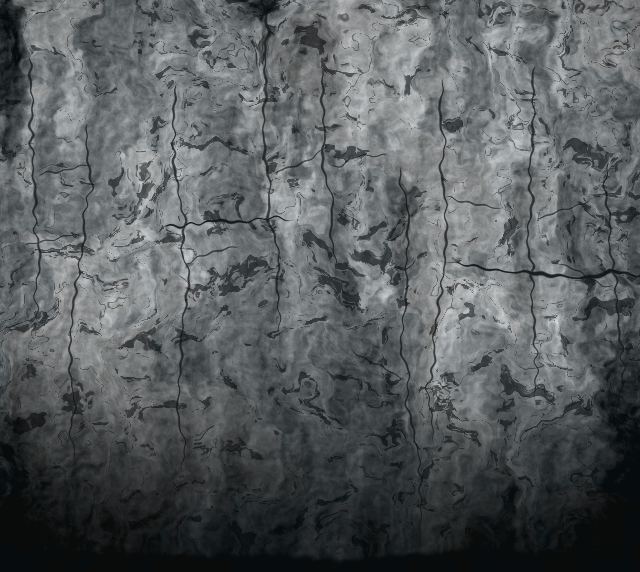
Give the GLSL for this texture, as a Shadertoy shader.

```glsl
float hash(vec2 p) {
    vec3 q = fract(p.xyx * 0.1031);
    q += dot(q, q.yzx + 33.33);
    return fract((q.x + q.y) * q.z);
}

// Smooth cellular noise: random cell tones blended around jittered centres
float cellNoise(vec2 p) {
    vec2 cell = floor(p), f = p - cell;
    float tone = 0.0, total = 0.0;
    for (int y = -1; y <= 1; y++)
    for (int x = -1; x <= 1; x++) {
        vec2 o = vec2(x, y), id = cell + o;
        vec2 d = o + 0.2 + 0.6 * vec2(hash(id), hash(id + 57.0)) - f;
        float w = exp(-6.0 * dot(d, d));
        tone += w * hash(id + 113.0);
        total += w;
    }
    return tone / total;
}

// Layered noise centred on zero
float layers(vec2 p) {
    float sum = 0.0, amp = 0.55;
    for (int i = 0; i < 4; i++) {
        sum += amp * (cellNoise(p) - 0.5);
        p = p * 2.13 + 17.3;
        amp *= 0.58;
    }
    return sum;
}

// Distance between the two nearest cell centres: zero on cell borders
float cellBorder(vec2 p) {
    vec2 cell = floor(p), f = p - cell;
    float near = 8.0, second = 8.0;
    for (int y = -1; y <= 1; y++)
    for (int x = -1; x <= 1; x++) {
        vec2 o = vec2(x, y), id = cell + o;
        float d = length(o + vec2(hash(id), hash(id + 31.0)) - f);
        second = min(second, max(near, d));
        near = min(near, d);
    }
    return second - near;
}

float jag(float t) {
    return sin(t * 13.0) + 0.6 * sin(t * 31.0 + 2.0 * sin(t * 17.0))
         + 0.35 * sin(t * 83.0 + 3.0 * sin(t * 41.0)) + 0.2 * sin(t * 210.0);
}

// Tapered jagged crack from a to b; x: dark core, y: lit lower lip
vec2 crack(vec2 p, vec2 a, vec2 b, float width, float seed) {
    vec2 dir = normalize(b - a);
    float len = length(b - a), along = dot(p - a, dir);
    float side = dot(p - a, vec2(-dir.y, dir.x)) + 0.007 * jag(along + seed);
    float taper = smoothstep(0.0, 0.04, along) * smoothstep(len, len * 0.6, along);
    float w = width * (0.6 + 0.4 * sin(along * 57.0 + seed * 9.0)) * taper;
    float soft = 0.0017;
    float core = smoothstep(w + soft, w * 0.4, abs(side)) * smoothstep(0.0, 0.25, taper);
    float lip = exp(-pow((side + width * 2.5) / (width * 2.0), 2.0)) * taper;
    return vec2(core, lip);
}

void mainImage(out vec4 fragColor, in vec2 fragCoord) {
    vec2 p = fragCoord / iResolution.y;
    float wide = iResolution.x / iResolution.y, u = p.x / wide;
    vec2 warp = vec2(layers(p * 7.0), layers(p * 7.0 + 40.0));

    // Light falls off to the floor, the top and the sides
    float tone = 0.09 + 0.41 * smoothstep(-0.05, 0.55, p.y);
    tone -= 0.11 * smoothstep(0.75, 1.05, p.y);
    tone -= 0.15 * pow(abs(2.0 * u - 1.0), 3.0);
    float lit = smoothstep(0.0, 0.5, p.y);

    // Cloudy stains, vertical drips and pale bare plaster
    float cloud = layers(p * vec2(5.0, 3.5) + warp * 0.9 + 3.0);
    float drip = layers(p * vec2(26.0, 4.0) + warp * 2.0 + 70.0);
    float bare = layers(p * vec2(4.5, 3.2) + warp * 1.3 + 25.0);
    tone += (0.4 * cloud + 0.3 * drip) * (0.35 + 0.65 * lit);
    tone += 0.10 * smoothstep(0.0, 0.07, bare + 0.25 * drip) * lit;

    // Rough grain lit from the upper left
    vec2 g = p * 62.0 + warp * 4.0;
    float relief = layers(g) - layers(g + vec2(-0.45, 0.45));
    tone += (0.17 * relief + 0.10 * layers(p * 120.0)) * (0.35 + 0.65 * lit);

    // Hairline network, broken up by stains
    float hair = smoothstep(0.035, 0.0, cellBorder(p * 8.0 + warp * 2.6));
    tone *= 1.0 - 0.4 * hair * smoothstep(0.0, 0.16, drip + cloud * 0.6);
    float pits = smoothstep(0.17, 0.28, layers(p * vec2(30.0, 42.0) + warp * 5.0));
    tone *= 1.0 - 0.5 * pits;

    // Long upright cracks with side branches
    vec2 cracks = vec2(0.0);
    for (int i = 0; i < 9; i++) {
        float k = float(i), r = hash(vec2(k, 4.0)), s = hash(vec2(k, 9.0));
        vec2 a = vec2((k + 0.2 + 0.5 * r) / 9.0 * wide, 0.65 + 0.4 * s);
        vec2 b = a + vec2(0.1 * (r - 0.5), -0.25 - 0.5 * hash(vec2(k, 15.0)));
        vec2 m = mix(a, b, 0.25 + 0.3 * r);
        vec2 tip = m + vec2(s > 0.5 ? 0.11 : -0.11, 0.12 * (r - 0.4));
        cracks = max(cracks, crack(p, a, b, 0.0012 + 0.0014 * s, k * 1.7) * vec2(0.8, 0.3));
        cracks = max(cracks, crack(p, m, tip, 0.0011, k * 2.3) * vec2(0.7, 0.3));
    }

    // Deep level cracks
    cracks = max(cracks, crack(p, vec2(wide + 0.2, 0.52), vec2(0.66 * wide, 0.53), 0.0042, 2.0).xy * vec2(1.0, 0.2));
    cracks = max(cracks, crack(p, vec2(0.25 * wide, 0.605), vec2(0.47 * wide, 0.61), 0.0024, 5.0));
    tone += 0.10 * cracks.y * lit;
    tone = mix(tone, 0.07, 0.9 * cracks.x);

    // Black ragged gap along the floor
    float ledge = 0.026 + 0.004 * jag(p.x * 0.8) + 0.03 * warp.x;
    tone *= mix(0.3, 1.0, smoothstep(-0.006, 0.008, p.y - ledge));

    // Cool slate in the drips, warmer grey on bare plaster
    vec3 tint = mix(vec3(-0.016, 0.004, 0.014), vec3(-0.006, 0.003, 0.004), smoothstep(0.0, 0.15, bare));
    fragColor = vec4(clamp(max(tone, 0.04) + tint, 0.0, 1.0), 1.0);
}
```
